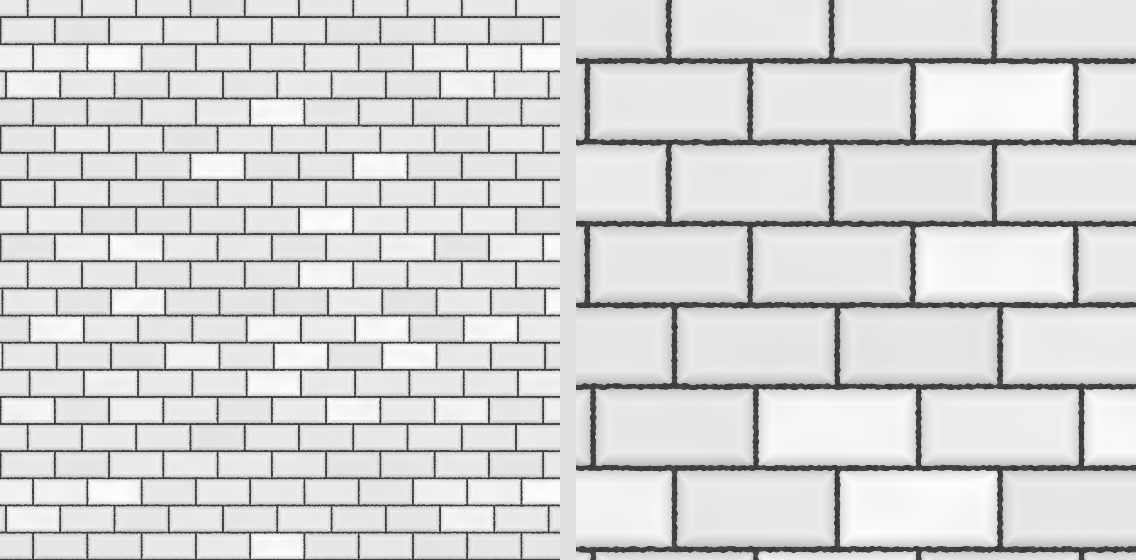
Left, the full canvas; right, a detail of the centre.
Write a Shadertoy shader that draws this pattern.

```glsl
// Glossy white bevelled bricks in running bond with thin, rough dark joints.

float hash(vec2 p) {
    vec3 h = fract(vec3(p.xyx) * 0.1031);
    h += dot(h, h.yzx + 33.33);
    return fract((h.x + h.y) * h.z);
}

vec2 gradientAt(vec2 cell) {
    float angle = 6.2832 * hash(cell);
    return vec2(cos(angle), sin(angle));
}

float gradientNoise(vec2 p) {
    vec2 i = floor(p), f = fract(p);
    vec2 u = f * f * f * (f * (f * 6.0 - 15.0) + 10.0);
    float a = dot(gradientAt(i), f);
    float b = dot(gradientAt(i + vec2(1, 0)), f - vec2(1, 0));
    float c = dot(gradientAt(i + vec2(0, 1)), f - vec2(0, 1));
    float d = dot(gradientAt(i + vec2(1, 1)), f - vec2(1, 1));
    return mix(mix(a, b, u.x), mix(c, d, u.x), u.y);
}

float roundedBox(vec2 p, vec2 halfSize, float radius) {
    vec2 q = abs(p) - halfSize + radius;
    return length(max(q, 0.0)) + min(max(q.x, q.y), 0.0) - radius;
}

// Horizontal shift of a course, in bricks; the sequence repeats every 16 rows
float courseShift(float row) {
    float k = mod(row, 16.0);
    float drift = k < 3.0 ? 0.11 : (k > 5.0 && k < 10.0 ? 0.045 : 0.01);
    return drift + 0.5 * (1.0 - mod(k, 2.0));
}

void mainImage(out vec4 fragColor, in vec2 fragCoord) {
    // One unit is one course high; each brick spans two units
    vec2 p = fragCoord / iResolution.y * 20.64 - vec2(0.0, 0.01);
    float pixel = 20.64 / iResolution.y;
    float row = floor(p.y);
    float x = p.x * 0.5 - courseShift(row);
    vec2 brick = mod(vec2(floor(x), row), vec2(8.0, 16.0));
    vec2 q = vec2(2.0 * fract(x) - 1.0, fract(p.y) - 0.5);

    // Glaze tone: mostly pale grey, with some bright reflective bricks
    float pick = hash(brick + 17.0);
    float bright = smoothstep(0.72, 0.92, pick);
    float tone = 0.895 + 0.035 * pick + 0.04 * bright;
    float gloss = gradientNoise(q * vec2(1.1, 1.6) + brick * 7.3);
    tone += gloss * mix(0.012, 0.045, bright);

    // Pillowed bevel: darkest below, softer above, lightest at the ends
    vec2 inset = vec2(1.0, 0.5) - abs(q);
    float edge = min(inset.x, inset.y);
    float bevel = 1.0 - smoothstep(0.03, 0.23, edge);
    float end = smoothstep(-0.07, 0.07, inset.y - inset.x);
    float slope = mix(q.y < 0.0 ? 0.085 : 0.045, 0.035, end);
    tone -= bevel * slope;
    tone -= 0.11 * exp(-28.0 * max(edge - 0.03, 0.0));

    // Light caught along the mitred corners and the inner bevel rim
    float mitre = exp(-pow((inset.x - inset.y) / 0.06, 2.0));
    tone += 0.05 * mitre * smoothstep(0.04, 0.1, edge) * bevel;
    tone += 0.015 * exp(-pow((edge - 0.2) / 0.05, 2.0));

    // Joint with a ragged, speckled border
    float rough = gradientNoise(p * 17.0);
    float body = -roundedBox(q, vec2(1.0, 0.5), 0.05);
    float joint = 0.032 + 0.022 * rough;
    float mask = 1.0 - smoothstep(joint - 0.5 * pixel, joint + 0.5 * pixel, body);
    float grout = 0.25 + 0.08 * gradientNoise(p * 9.0 + 40.0);

    fragColor = vec4(vec3(mix(min(tone, 0.99), grout, mask)), 1.0);
}
```
